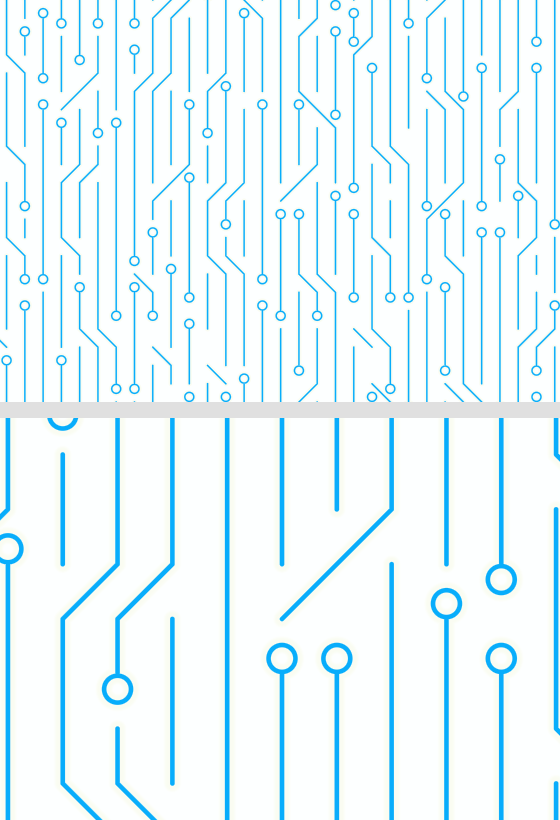
Top: the whole. Bottom: its middle third, enlarged.
Write a WebGL 1 fragment shader that draws this pattern.

```glsl
precision highp float;

uniform vec2 u_resolution;

const float ROWS = 22.0;          // grid cells per canvas height
const float HALF_STROKE = 0.042;  // lengths below are in grid cells
const float RING_RADIUS = 0.245;
const float RING_OFFSET = 0.28;
const vec3 PAPER = vec3(0.994, 1.0, 1.0);
const vec3 HALO = vec3(0.98, 0.99, 0.95);
const vec3 TRACE = vec3(0.03, 0.68, 0.985);

float hash(vec2 p, float seed) {
  vec3 q = fract(p.xyx * vec3(0.1031, 0.1030, 0.0973) + seed * 0.137);
  q += dot(q, q.yzx + 33.33);
  return fract((q.x + q.y) * q.z);
}

float segmentDistance(vec2 p, vec2 a, vec2 b) {
  vec2 ab = b - a;
  float t = clamp(dot(p - a, ab) / dot(ab, ab), 0.0, 1.0);
  return length(p - a - ab * t);
}

// Diagonal in a grid square: 1 rises, -1 falls, 0 is empty.
// Each block holds one diagonal, two parallel ones, or one of double length;
// its last row and column stay free so that traces never collide.
float slant(vec2 square) {
  vec2 size = vec2(4.0, 5.0);
  float strip = floor((square.x + 0.5) / size.x);
  square.y += floor(hash(vec2(strip, 0.0), 1.0) * size.y);
  vec2 block = floor((square + 0.5) / size);
  vec2 start = floor(vec2(hash(block, 2.0) * 2.0, hash(block, 3.0) * 3.0));
  vec2 local = square - block * size - start;
  float direction = hash(block, 4.0) < 0.5 ? 1.0 : -1.0;
  float kind = floor(hash(block, 5.0) * 3.0);
  float lastColumn = min(kind, 1.0);
  float step = direction > 0.0 ? local.x : 1.0 - local.x;
  float wantedRow = kind > 1.5 ? step : 0.0;
  bool inside = local.x > -0.5 && local.x < lastColumn + 0.5
             && abs(local.y - wantedRow) < 0.5;
  return inside ? direction : 0.0;
}

// One break of one or two cells per stretch of each column.
bool isGap(vec2 cell) {
  float period = 9.0;
  float row = cell.y + floor(hash(vec2(cell.x, 0.0), 6.0) * period);
  vec2 stretch = vec2(cell.x, floor((row + 0.5) / period));
  float start = floor(hash(stretch, 7.0) * 7.0);
  float count = hash(stretch, 8.0) < 0.3 ? 2.0 : 1.0;
  float local = row - stretch.y * period - start;
  return local > -0.5 && local < count - 0.5;
}

bool hasVertical(vec2 cell) {
  return !isGap(cell) && slant(cell) == 0.0
      && slant(cell - vec2(1.0, 0.0)) == 0.0;
}

// Upright trace in a cell, or a ring closing off a neighbouring trace.
float columnDistance(vec2 p, vec2 cell) {
  vec2 up = vec2(0.0, 1.0);
  if (hasVertical(cell)) return segmentDistance(p, cell, cell + up);

  float right = slant(cell);
  float left = slant(cell - vec2(1.0, 0.0));
  bool endBelow = hasVertical(cell - up) && right < 0.5 && left > -0.5;
  bool endAbove = hasVertical(cell + up) && left < 0.5 && right > -0.5;
  float chance = right == 0.0 && left == 0.0 ? 0.92 : 0.3;
  if (!(endBelow || endAbove) || hash(cell, 9.0) > chance) return 1.0;

  bool atBottom = endBelow && (!endAbove || hash(cell, 10.0) < 0.5);
  float height = atBottom ? RING_OFFSET : 1.0 - RING_OFFSET;
  return abs(length(p - cell - up * height) - RING_RADIUS);
}

float slantDistance(vec2 p, vec2 square) {
  float direction = slant(square);
  if (direction == 0.0) return 1.0;
  vec2 middle = square + 0.5;
  vec2 reach = 0.5 * vec2(1.0, direction);
  return segmentDistance(p, middle - reach, middle + reach);
}

// Nearest trace among the cells that touch the closest grid node.
float circuitDistance(vec2 p) {
  vec2 node = floor(p + 0.5);
  float d = 1.0;
  for (int j = 0; j < 2; j++) {
    vec2 cell = node - vec2(0.0, float(j));
    d = min(d, columnDistance(p, cell));
    d = min(d, slantDistance(p, cell));
    d = min(d, slantDistance(p, cell - vec2(1.0, 0.0)));
  }
  return d;
}

void main() {
  float pixel = ROWS / u_resolution.y;
  vec2 p = gl_FragCoord.xy * pixel + vec2(0.64, 0.0);
  float d = circuitDistance(p);

  float halo = 1.0 - smoothstep(0.1, 0.18, d);
  float ink = clamp(0.5 - (d - HALF_STROKE) / (1.1 * pixel), 0.0, 1.0);
  gl_FragColor = vec4(mix(mix(PAPER, HALO, halo), TRACE, ink), 1.0);
}
```
